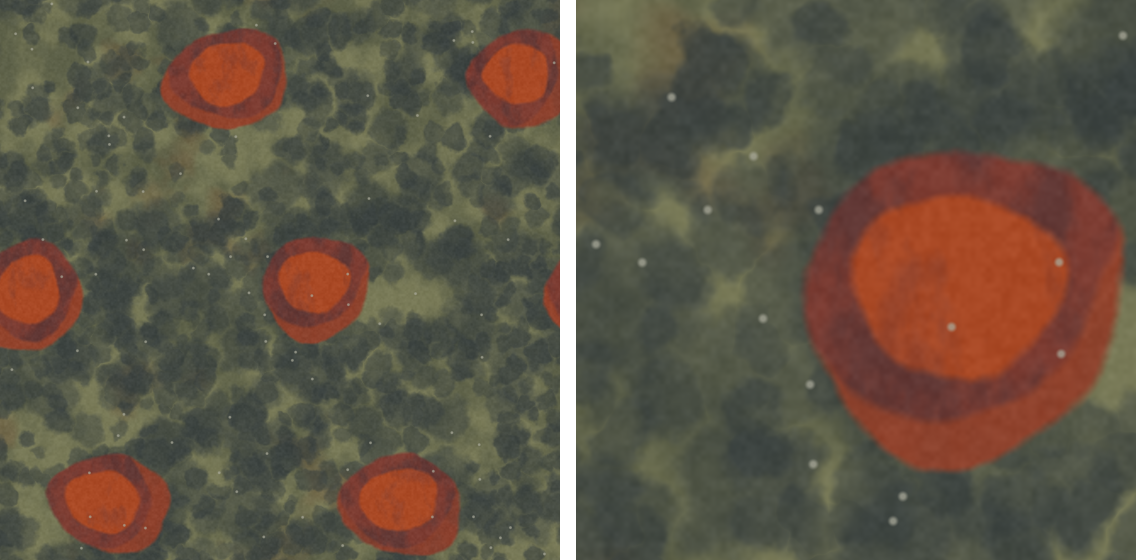
Left: the whole. Right: its middle third, enlarged.
A Shadertoy shader for this pattern:

```glsl
// Orange-red layered spots on a mottled, dabbed olive and slate green ground.
#define SPOT_SPACING vec2(0.52, 0.38)
#define SPOT_RADIUS 0.094
#define SPOT_JITTER 0.07
#define EDGE_BLUR 0.004
#define CORE_SIZE 0.62
#define DAB_OPACITY 0.60
#define DAB_DENSITY 0.60
#define GRAIN 0.055
#define SPECK_CHANCE 0.025

const vec3 OLIVE = vec3(0.475, 0.480, 0.345);
const vec3 MOSS  = vec3(0.365, 0.380, 0.285);
const vec3 SLATE = vec3(0.215, 0.245, 0.245);
const vec3 BROWN = vec3(0.410, 0.310, 0.210);
const vec3 MAROON = vec3(0.385, 0.215, 0.205);
const vec3 BRICK  = vec3(0.500, 0.235, 0.195);
const vec3 RUST   = vec3(0.600, 0.265, 0.165);
const vec3 ORANGE = vec3(0.680, 0.285, 0.140);
const vec3 CHALK  = vec3(0.660, 0.660, 0.600);

float hash(vec2 p) {
    vec3 q = fract(p.xyx * 0.1031);
    q += dot(q, q.yzx + 33.33);
    return fract((q.x + q.y) * q.z);
}

vec2 hash2(vec2 p) {
    return vec2(hash(p), hash(p + 57.3));
}

float noise(vec2 p) {
    vec2 i = floor(p), f = fract(p);
    f = f * f * (3.0 - 2.0 * f);
    return mix(mix(hash(i), hash(i + vec2(1, 0)), f.x),
               mix(hash(i + vec2(0, 1)), hash(i + 1.0), f.x), f.y);
}

float fbm(vec2 p) {
    float sum = 0.0, amp = 0.5;
    for (int i = 0; i < 4; i++) {
        sum += amp * noise(p);
        p = mat2(1.6, 1.2, -1.2, 1.6) * p + 11.7;
        amp *= 0.5;
    }
    return sum / 0.9375;
}

// Coverage of scattered round brush dabs, gathered into loose clusters.
float dabs(vec2 p, float seed) {
    vec2 cell = floor(p);
    float cover = 0.0;
    for (int y = -1; y <= 1; y++)
    for (int x = -1; x <= 1; x++) {
        vec2 id = cell + vec2(x, y);
        vec2 key = id + seed;
        float cluster = DAB_DENSITY + 1.1 * (noise(key * 0.33) - 0.5);
        float present = step(hash(key + 9.1), cluster);
        float radius = mix(0.32, 0.66, hash(key + 23.9));
        float d = length(p - id - hash2(key)) - radius;
        float strength = mix(0.65, 1.0, hash(key + 41.7));
        cover = max(cover, present * strength * smoothstep(0.12, -0.12, d));
    }
    return cover;
}

vec3 ground(vec2 uv) {
    vec2 warp = vec2(fbm(uv * 38.0), fbm(uv * 38.0 + 71.0)) - 0.5;
    vec2 p = uv + 0.028 * warp;
    vec3 col = mix(OLIVE, MOSS, smoothstep(0.3, 0.75, fbm(uv * 17.0 + 5.0)));
    col = mix(col, BROWN, 0.4 * smoothstep(0.64, 0.82, fbm(uv * 9.0 + 31.0)));
    float scale = 13.0;
    for (int i = 0; i < 3; i++) {
        float seed = 40.0 + 63.0 * float(i);
        float thin = 0.75 + 0.5 * fbm(uv * 45.0 + seed);
        col = mix(col, SLATE, DAB_OPACITY * thin * dabs(p * scale + seed, seed));
        scale *= 1.5;
    }
    return col;
}

// Signed distance to a lumpy disc.
float lumpyDisc(vec2 p, float radius, vec2 seed) {
    float a = atan(p.y, p.x);
    vec2 phase = 6.2832 * hash2(seed);
    float lobes = 1.0 + 0.05 * cos(2.0 * a + phase.x) + 0.045 * cos(3.0 * a + phase.y)
                + 0.025 * cos(5.0 * a + phase.x + phase.y);
    return length(p) - radius * lobes;
}

float fill(float d) {
    return smoothstep(EDGE_BLUR, -EDGE_BLUR, d);
}

// Maroon body, rust crescent on the lower right, orange core.
vec3 paintSpots(vec3 col, vec2 uv) {
    vec2 base = floor(uv / SPOT_SPACING);
    vec2 wobble = 0.010 * (vec2(fbm(uv * 30.0), fbm(uv * 30.0 + 19.0)) - 0.5);
    float streak = fbm(uv * vec2(42.0, 26.0) + 3.0);
    for (int y = -1; y <= 1; y++)
    for (int x = -1; x <= 1; x++) {
        vec2 id = base + vec2(x, y), key = id + 17.0;
        vec2 offset = vec2(fract(0.4 + 0.68 * id.y), 0.26);
        vec2 center = (id + offset + SPOT_JITTER * (hash2(key) - 0.5)) * SPOT_SPACING;
        float stretch = mix(0.92, 1.18, hash(key + 3.0));
        vec2 p = (uv - center + wobble) * vec2(1.0 / stretch, stretch);
        float R = SPOT_RADIUS * mix(0.93, 1.07, hash(key + 5.0));
        float a = -0.9 + 1.2 * (hash(key + 7.0) - 0.5);
        vec2 lean = R * vec2(cos(a), sin(a));

        float body = lumpyDisc(p, R, key);
        float crescent = fill(-lumpyDisc(p + 0.28 * lean, R, key + 11.0));
        float core = fill(lumpyDisc(p + 0.12 * lean, R * CORE_SIZE, key + 29.0));
        vec3 paint = mix(MAROON, BRICK, smoothstep(0.25, 0.7, streak));
        paint = mix(paint, RUST, crescent * mix(0.55, 1.0, hash(key + 13.0)));
        paint = mix(paint, mix(RUST, ORANGE, smoothstep(0.2, 0.5, streak)), core);
        col = mix(col, paint, 0.96 * fill(body));
    }
    return col;
}

void mainImage(out vec4 fragColor, in vec2 fragCoord) {
    vec2 uv = fragCoord / iResolution.y;
    vec3 col = paintSpots(ground(uv), uv);

    // Paper grain and sparse pale specks
    col += GRAIN * (0.6 * noise(uv * 190.0) + 0.4 * noise(uv * 330.0) - 0.5);
    vec2 g = uv * 60.0, id = floor(g);
    float speck = length(fract(g) - 0.25 - 0.5 * hash2(id + 5.0));
    float shown = step(hash(id + 88.0), SPECK_CHANCE);
    col = mix(col, CHALK, 0.75 * shown * smoothstep(0.23, 0.05, speck));
    fragColor = vec4(col, 1.0);
}
```
